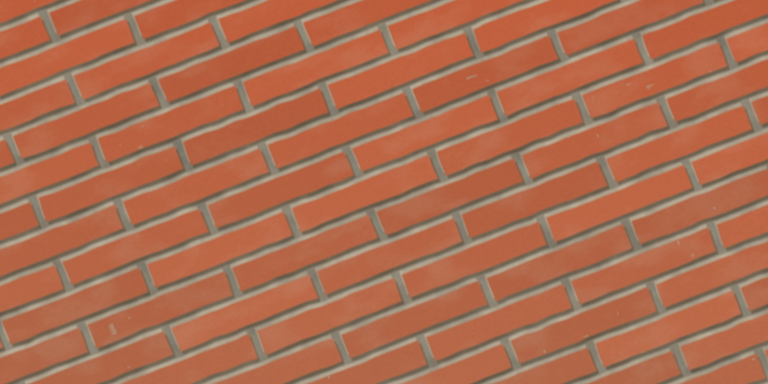
Write a Shadertoy shader that draws this texture.

```glsl
// Tilted running-bond wall of long red bricks with pale, shadowed mortar joints.

const vec2 BRICK_PITCH = vec2(0.405, 0.088);   // brick plus joint, in canvas heights
const float JOINT_WIDTH = 0.0225;
const float CORNER_RADIUS = 0.004;
const float WALL_ANGLE = 0.3715;
const vec2 WALL_ANCHOR = vec2(0.919, 0.578);   // middle of one upright joint

const vec3 BRICK_COLOR = vec3(0.725, 0.385, 0.262);
const vec3 BRICK_DUST = vec3(0.74, 0.47, 0.36);
const vec3 MORTAR_LIGHT = vec3(0.67, 0.62, 0.54);
const vec3 MORTAR_MID = vec3(0.53, 0.50, 0.44);
const vec3 MORTAR_SHADOW = vec3(0.40, 0.35, 0.28);

float hash(vec2 p) {
    vec3 q = fract(vec3(p.xyx) * 0.1031);
    q += dot(q, q.yzx + 33.33);
    return fract((q.x + q.y) * q.z);
}

float noise(vec2 p) {
    vec2 cell = floor(p);
    vec2 f = fract(p);
    f = f * f * (3.0 - 2.0 * f);
    float low = mix(hash(cell), hash(cell + vec2(1, 0)), f.x);
    float high = mix(hash(cell + vec2(0, 1)), hash(cell + vec2(1, 1)), f.x);
    return mix(low, high, f.y);
}

float fbm(vec2 p) {
    float sum = 0.0;
    float weight = 0.5;
    for (int i = 0; i < 4; i++) {
        sum += weight * noise(p);
        p = p * 2.03 + 17.0;
        weight *= 0.5;
    }
    return sum / 0.9375;
}

vec2 rotate(vec2 p, float angle) {
    float c = cos(angle);
    float s = sin(angle);
    return vec2(c * p.x + s * p.y, c * p.y - s * p.x);
}

// Brick coordinates: whole part names the brick, fraction is the place in it.
vec2 brickCoord(vec2 wall) {
    vec2 grid = wall / BRICK_PITCH + vec2(0.0, 0.5);
    grid.x += 0.5 * mod(floor(grid.y), 2.0);
    return grid;
}

// Signed distance to the rounded brick face, negative inside.
float brickDistance(vec2 wall) {
    vec2 local = (fract(brickCoord(wall)) - 0.5) * BRICK_PITCH;
    vec2 halfSize = 0.5 * (BRICK_PITCH - JOINT_WIDTH) - CORNER_RADIUS;
    vec2 d = abs(local) - halfSize;
    return length(max(d, 0.0)) + min(max(d.x, d.y), 0.0) - CORNER_RADIUS;
}

float coverage(float dist, float blur) {
    return 1.0 - smoothstep(-blur, blur, dist);
}

vec3 brickColor(vec2 wall, vec2 id) {
    float tone = hash(id + 40.0) - 0.5;
    float clouds = fbm(wall * vec2(9.0, 16.0) + id * 3.7);
    float grain = noise(wall * 170.0) - 0.5;
    vec3 color = mix(BRICK_COLOR, BRICK_DUST, 0.5 * smoothstep(0.45, 0.8, clouds));
    return color * (1.0 + 0.07 * tone + 0.025 * grain);
}

vec3 mortarColor(vec2 wall, float shadow, float light) {
    float stain = fbm(wall * 22.0 + 60.0);
    vec3 color = mix(MORTAR_MID, MORTAR_LIGHT, light);
    color = mix(color, MORTAR_SHADOW, shadow);
    return color * (0.86 + 0.28 * stain);
}

void mainImage(out vec4 fragColor, in vec2 fragCoord) {
    vec2 p = fragCoord / iResolution.y;
    vec2 wall = rotate(p - WALL_ANCHOR, WALL_ANGLE);
    float blur = max(0.0045, 1.0 / iResolution.y);

    // Slightly uneven brick edges
    vec2 wobble = vec2(noise(wall * 24.0), noise(wall * 24.0 + 80.0)) - 0.5;
    vec2 edge = wall + 0.004 * wobble;
    vec2 id = floor(brickCoord(edge));
    float face = coverage(brickDistance(edge), blur);

    // Shade cast below each brick, light caught above the next one
    float shadow = coverage(brickDistance(edge + vec2(-0.003, 0.009)), blur);
    float light = coverage(brickDistance(edge - vec2(-0.003, 0.010)), blur);
    float depth = 0.65 + 0.35 * noise(wall * 7.0 + 30.0);
    vec3 mortar = mortarColor(wall, shadow * depth, light);

    // Brick faces, with a few pale chips
    vec3 brick = brickColor(wall, id);
    float chip = smoothstep(0.92, 0.99, noise(wall * 42.0 + 9.0)) * step(0.8, hash(id + 7.0));
    brick = mix(brick, MORTAR_LIGHT, 0.5 * chip);

    // Deeper red toward the top, paler toward the bottom
    brick += mix(vec3(-0.01, 0.025, 0.025), vec3(0.01, -0.025, -0.03), clamp(p.y, 0.0, 1.0));
    fragColor = vec4(mix(mortar, brick, face), 1.0);
}
```
